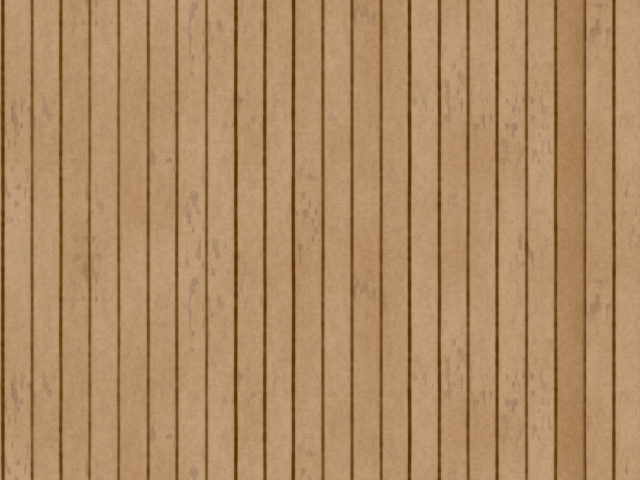
This texture is drawn by a Shadertoy shader. Its source:

```glsl
// Tan vertical boards separated by thin, worn brown grooves.
#define BOARDS 22.0          // boards across the canvas
#define FIRST_GROOVE 0.09    // offset of the first groove, in boards
#define WEAR_PERIOD 0.575    // height after which the wear repeats
#define GROOVE_HALF 0.048    // half groove width, in boards
#define GROOVE_SOFT 0.030    // edge softness, in boards
#define STAINED_BOARD 19.0   // index of the darkest board
#define LIGHT_TAN vec3(0.75, 0.61, 0.47)
#define DEEP_TAN vec3(0.69, 0.535, 0.385)
#define STAIN vec3(0.64, 0.48, 0.31)
#define GROOVE_BROWN vec3(0.48, 0.34, 0.17)
#define GROOVE_DARK vec3(0.34, 0.19, 0.03)
#define EDGE_GOLD vec3(0.59, 0.44, 0.25)

float hash(vec2 p) {
    vec3 q = fract(p.xyx * vec3(0.1031, 0.1030, 0.0973));
    q += dot(q, q.yzx + 33.33);
    return fract((q.x + q.y) * q.z);
}

// Value noise; its rows wrap so that it tiles once per unit of p.y
float noise(vec2 p, float columns, float rows) {
    p *= vec2(columns, rows);
    vec2 cell = floor(p), f = fract(p);
    f = f * f * (3.0 - 2.0 * f);
    float y0 = mod(cell.y, rows), y1 = mod(cell.y + 1.0, rows);
    float low = mix(hash(vec2(cell.x, y0)), hash(vec2(cell.x + 1.0, y0)), f.x);
    float high = mix(hash(vec2(cell.x, y1)), hash(vec2(cell.x + 1.0, y1)), f.x);
    return mix(low, high, f.y);
}

// Board surface: broad blotches, vertical streaks, scuffs and fine grain
vec3 boardColor(vec2 p) {
    float board = floor(p.x);
    float blotch = noise(p + 40.0, 0.7, 5.0);
    float streak = noise(p + vec2(board * 3.7, 0.0), 6.0, 14.0);
    float grain = noise(p, 15.0, 150.0) - 0.5;
    float weave = noise(p + 9.0, 8.0, 75.0) - 0.5;
    float tone = 0.65 * blotch + 0.3 * streak + 0.3 * hash(vec2(board, 5.0)) - 0.25;
    vec3 color = mix(LIGHT_TAN, DEEP_TAN, clamp(tone, 0.0, 1.0));

    float patchMask = smoothstep(0.55, 0.9, noise(p + 17.0, 0.8, 6.0));
    float scuff = smoothstep(0.58, 0.85, noise(p + 3.0, 9.0, 32.0));
    color *= 1.0 - 0.09 * scuff * (0.25 + patchMask);

    float stained = 1.0 - step(0.5, abs(board - STAINED_BOARD));
    float stain = 0.45 + 0.35 * fract(p.x) + 0.4 * (noise(p, 1.5, 7.0) - 0.5);
    color = mix(color, STAIN, stained * stain);
    return color + 0.035 * grain + 0.025 * weave;
}

// Groove between boards, with uneven depth, beaded edges and a soft shadow
vec3 addGroove(vec3 color, vec2 p, float pixel) {
    float line = floor(p.x + 0.5);
    vec2 along = vec2(line + 0.5, p.y);
    float depth = hash(vec2(line, 21.0));
    float wander = 0.018 * (noise(along, 3.0, 6.0) - 0.5);
    float offset = p.x - line + wander + 0.03 * (hash(vec2(line, 8.0)) - 0.5);
    float bead = noise(along, 5.0, 55.0);
    float wear = noise(along, 7.0, 11.0);

    float halfWidth = GROOVE_HALF * (0.82 + 0.22 * depth + 0.25 * bead);
    float soft = max(GROOVE_SOFT, 0.7 * pixel);
    float d = abs(offset);
    float groove = 1.0 - smoothstep(halfWidth - soft, halfWidth + soft, d);
    float shadow = 1.0 - smoothstep(halfWidth, halfWidth + 0.09, d);

    // The stained board ends in a pale golden lip
    float lip = 1.0 - step(0.5, abs(line - STAINED_BOARD - 1.0));
    lip *= 1.0 - smoothstep(-0.02, 0.03, offset);
    float darkness = clamp(0.6 * depth + 0.45 * wear + 0.5 * bead - 0.2, 0.0, 1.0);
    vec3 ink = mix(GROOVE_BROWN, GROOVE_DARK, darkness);
    ink = mix(ink, EDGE_GOLD, 0.75 * lip);

    color = mix(color, EDGE_GOLD, 0.28 * shadow);
    return mix(color, ink, groove * (0.86 + 0.14 * depth));
}

void mainImage(out vec4 fragColor, in vec2 fragCoord) {
    vec2 uv = fragCoord / iResolution.xy;
    vec2 p = vec2(uv.x * BOARDS - FIRST_GROOVE, uv.y / WEAR_PERIOD);
    vec3 color = addGroove(boardColor(p), p, BOARDS / iResolution.x);
    fragColor = vec4(clamp(color, 0.0, 1.0), 1.0);
}
```
